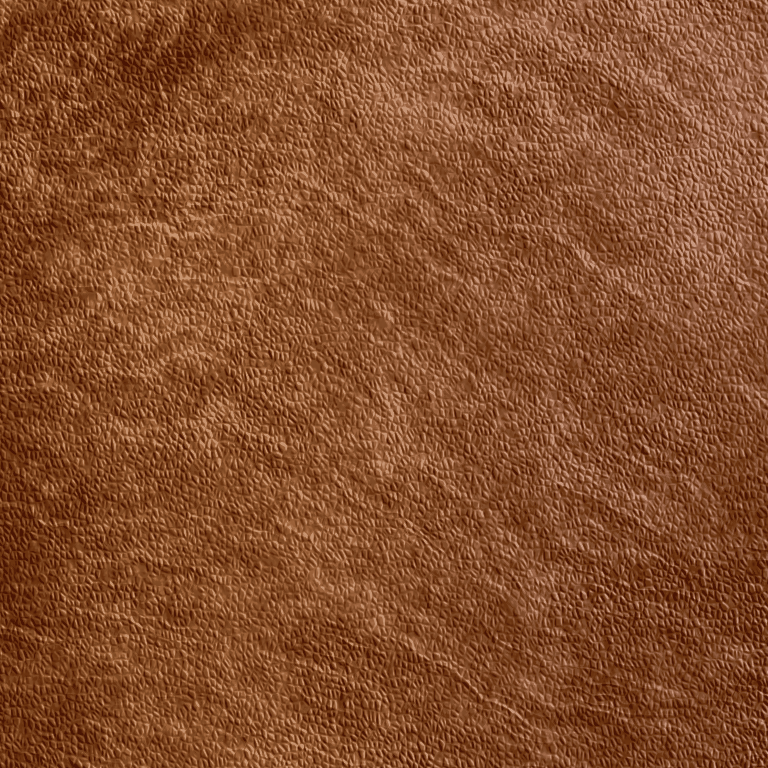
A Shadertoy shader for this texture:

```glsl
// Tan leather: fine upright pebble grain crossed by many long, curving creases.
// A height field of cells and ridged noise is lit from the upper right by its
// slope, then coloured through a ramp from deep brown to pale, pinkish tan.

vec2 hash2(vec2 p) {
    vec3 q = fract(vec3(p.xyx) * vec3(0.1031, 0.1030, 0.0973));
    q += dot(q, q.yzx + 33.33);
    return fract((q.xx + q.yz) * q.zy);
}

float noise(vec2 p) {
    vec2 i = floor(p), f = fract(p);
    f = f * f * (3.0 - 2.0 * f);
    float low = mix(hash2(i).x, hash2(i + vec2(1, 0)).x, f.x);
    float high = mix(hash2(i + vec2(0, 1)).x, hash2(i + vec2(1, 1)).x, f.x);
    return mix(low, high, f.y);
}

float fbm(vec2 p) {
    float sum = 0.0, weight = 0.5;
    for (int i = 0; i < 4; i++) {
        sum += weight * noise(p);
        p = mat2(1.6, 1.2, -1.2, 1.6) * p + 7.3;
        weight *= 0.5;
    }
    return sum / 0.9375;
}

// Distance to the cell border: zero in the grooves, larger on the pebbles
float pebbles(vec2 p) {
    vec2 cell = floor(p), f = fract(p);
    float nearest = 8.0, second = 8.0;
    for (int y = -1; y <= 1; y++)
    for (int x = -1; x <= 1; x++) {
        vec2 o = vec2(x, y);
        float d = length(o + hash2(cell + o) - f);
        second = min(second, max(nearest, d));
        nearest = min(nearest, d);
    }
    return smoothstep(0.0, 0.6, second - nearest);
}

// Crease coordinates: x runs along the folds, y runs across them
vec2 foldSpace(vec2 p) {
    float arch = p.x * (mix(-0.2, 0.25, smoothstep(0.0, 1.1, p.y)) - 0.35 * p.x * p.y);
    float dy = p.y - 0.4;
    arch -= 0.2 * smoothstep(0.25, 0.8, p.x) * exp(-5.0 * dy * dy);
    float sway = 0.09 * (fbm(p * 3.5 + 4.0) - 0.5);
    sway += 0.024 * (noise(p * 17.0) - 0.5) + 0.011 * (noise(p * 48.0) - 0.5);
    return vec2(p.x, p.y - arch + sway);
}

float ridge(vec2 p) {
    float r = 1.0 - abs(2.0 * noise(p) - 1.0);
    return r * r * r;
}

float creases(vec2 p) {
    vec2 q = foldSpace(p);
    float strength = smoothstep(0.25, 0.65, noise(p * 5.0 + 11.0));
    float broad = ridge(q * vec2(5.0, 24.0));
    float thin = ridge(q * vec2(9.0, 50.0) + 31.0);
    return broad * mix(0.4, 0.9, strength) + 0.6 * thin;
}

// Pebbles roughened by finer upright flecks
float grain(vec2 p) {
    vec2 bend = vec2(noise(p * 34.0), noise(p * 34.0 + 50.0)) - 0.5;
    vec2 q = p + 0.005 * bend;
    q.x += 0.2 * q.y;
    float flecks = noise(q * vec2(215.0, 120.0) + 9.0);
    return 0.75 * pebbles(q * vec2(136.0, 92.0)) + 0.65 * flecks;
}

// Broad light and shade over the hide
float broadTone(vec2 p) {
    float tone = 1.5 * (fbm(p * 3.0 + 2.0) - 0.5);
    tone += 0.5 * exp(-7.0 * dot(p - vec2(0.45, 0.75), p - vec2(0.45, 0.75)));
    tone -= 0.85 * smoothstep(0.22, 0.0, p.x);
    tone -= 0.6 * smoothstep(0.55, 0.0, length(p - vec2(1.0, 0.05)));
    tone -= 0.9 * smoothstep(0.16, 0.0, length(p - vec2(0.18, 0.93)));
    tone += 0.4 * smoothstep(0.65, 1.0, p.x) * smoothstep(0.3, 0.7, p.y);
    return tone;
}

vec3 leatherRamp(float tone) {
    vec3 c = mix(vec3(0.29, 0.08, 0.01), vec3(0.42, 0.20, 0.06), smoothstep(-2.1, -0.9, tone));
    c = mix(c, vec3(0.50, 0.29, 0.15), smoothstep(-0.9, 0.0, tone));
    c = mix(c, vec3(0.61, 0.385, 0.24), smoothstep(0.0, 0.8, tone));
    return mix(c, vec3(0.79, 0.59, 0.46), smoothstep(0.8, 2.0, tone));
}

void mainImage(out vec4 fragColor, in vec2 fragCoord) {
    vec2 p = fragCoord / iResolution.y;
    vec2 toLight = 0.0013 * normalize(vec2(0.8, 0.6));

    // Slope towards the light, for the grain and the creases
    float grainNear = grain(p - toLight), grainFar = grain(p + toLight);
    float foldNear = creases(p - toLight), foldFar = creases(p + toLight);
    float fold = 0.5 * (foldNear + foldFar);
    float relief = 0.8 + 0.4 * noise(p * 9.0 + 3.0);

    float tone = broadTone(p) - 0.06;
    tone += 2.2 * relief * (grainNear - grainFar);
    tone += 2.0 * (foldNear - foldFar) + 0.75 * (fold - 0.42);

    // Pale, tangled grooves in the worn upper left corner
    float worn = smoothstep(0.65, 0.1, length(p - vec2(0.05, 0.95)));
    tone += worn * (1.3 * ridge(p * vec2(42.0, 36.0) + 4.0 * fbm(p * 12.0)) - 0.4);

    // Small pores and speckle
    tone += 0.9 * (noise(p * 85.0) - 0.5) + 0.7 * (noise(p * 260.0) - 0.5);

    // Cool, pinkish sheen to the right, warm tan to the left
    vec3 color = leatherRamp(tone);
    float sheen = smoothstep(0.25, 0.95, p.x + 0.2 * (fbm(p * 4.0) - 0.5));
    color += vec3(0.0, 0.02, 0.075) * (sheen - 0.3) * smoothstep(-0.8, 0.8, tone);
    fragColor = vec4(clamp(color, 0.0, 1.0), 1.0);
}
```
